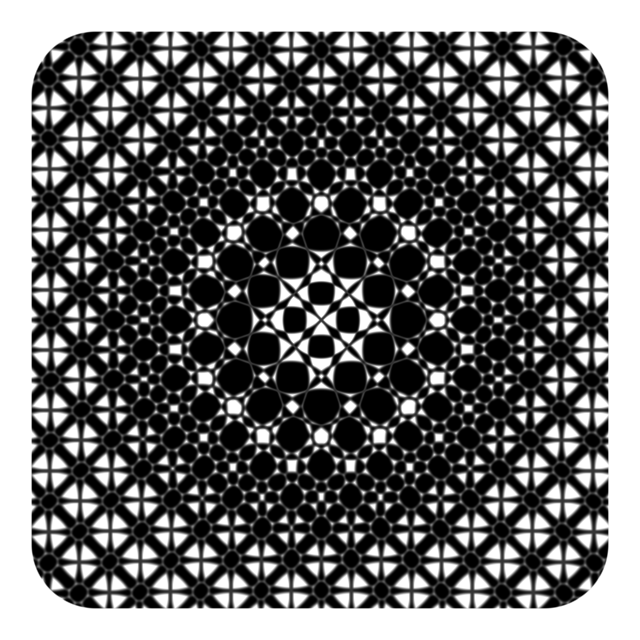
Write a WebGL 1 fragment shader that draws this pattern.

```glsl
precision highp float;
// A rounded dark panel holding a diagonal lattice of overlapping soft discs.
// Disc radius swells with distance from the centre, and the discs are
// combined by exclusive-or, so odd overlaps are white and even ones black.

uniform vec2 u_resolution;

#define CELLS 15.0
#define CENTER vec2(0.0021, 0.0)
#define RADIUS_MIN 0.3
#define RADIUS_MAX 1.5
#define PHASE 0.05
#define PHASE_STEP 0.21
#define EDGE_SOFTNESS 0.1
#define TONE_GAMMA 2.3
#define PANEL_HALF 0.4505
#define PANEL_CORNER 0.1

float softXor(float a, float b) {
    return a * (1.0 - b) + b * (1.0 - a);
}

float roundedBox(vec2 p, float halfSize, float corner) {
    vec2 q = abs(p) - halfSize + corner;
    return length(max(q, 0.0)) + min(max(q.x, q.y), 0.0) - corner;
}

// Radius of the disc at a lattice site, waving outward from the centre
float discRadius(vec2 site) {
    float wave = sin(PHASE + PHASE_STEP * length(site));
    return mix(RADIUS_MIN, RADIUS_MAX, 0.5 + 0.5 * wave);
}

// Parity of all discs that can reach this point
float discParity(vec2 p) {
    vec2 nearest = floor(p + 0.5);
    float parity = 0.0;
    for (int y = -1; y <= 1; y++) {
        for (int x = -1; x <= 1; x++) {
            vec2 site = nearest + vec2(float(x), float(y));
            float r = discRadius(site);
            float inside = 1.0 - smoothstep(r * (1.0 - EDGE_SOFTNESS), r, length(p - site));
            parity = softXor(parity, inside);
        }
    }
    return parity;
}

void main() {
    float scale = min(u_resolution.x, u_resolution.y);
    vec2 uv = (gl_FragCoord.xy - 0.5 * u_resolution) / scale;

    // Turn the lattice by 45 degrees
    vec2 q = (uv - CENTER) * CELLS;
    vec2 lattice = vec2(q.x - q.y, q.x + q.y) * sqrt(0.5);

    // Deepen the half tones so the seams between discs stay dark
    float pattern = pow(clamp(discParity(lattice), 0.0, 1.0), TONE_GAMMA);

    // White surround outside the panel
    float pixel = 1.0 / scale;
    float outside = smoothstep(-pixel, pixel, roundedBox(uv, PANEL_HALF, PANEL_CORNER));
    gl_FragColor = vec4(vec3(mix(pattern, 1.0, outside)), 1.0);
}
```
